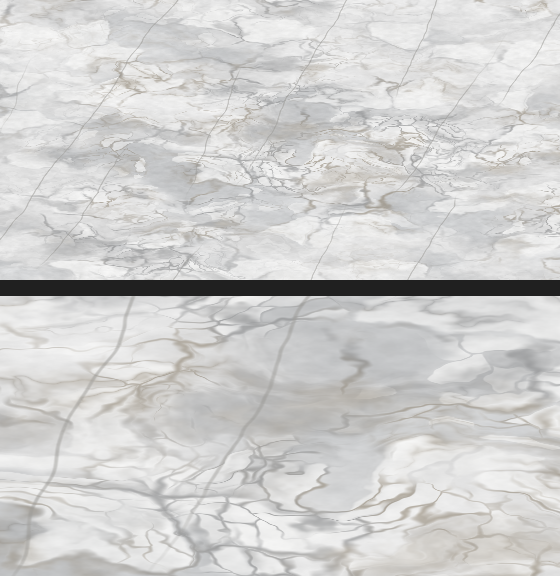
Top, the full canvas; bottom, a detail of the centre.
A Shadertoy shader for this texture:

```glsl
// Pale breccia marble: bright flattened clasts and soft grey clouds, drawn out
// sideways, with ragged grey-brown veins between them and thin slanted cracks.
// Layers of warped value noise and three scales of stretched Voronoi cells.
#define STONE_TONE 0.888
#define CLAST_WHITE vec3(0.945, 0.945, 0.942)
#define VEIN_GREY vec3(0.53, 0.535, 0.54)
#define VEIN_RUST vec3(0.57, 0.53, 0.465)
#define CELL_SCALE vec2(4.5, 13.0)
#define WARP vec2(0.26, 0.11)
#define VEIN_STRENGTH 0.62
#define SMEAR_STRENGTH 0.42
#define CRACK_COUNT 9
#define CRACK_WIDTH 0.0024
#define GRAIN 0.075

float hash(vec2 p) {
    return fract(sin(dot(p, vec2(127.1, 311.7))) * 43758.5453);
}

float noise(vec2 p) {
    vec2 i = floor(p), f = fract(p);
    f = f * f * (3.0 - 2.0 * f);
    return mix(mix(hash(i), hash(i + vec2(1, 0)), f.x),
               mix(hash(i + vec2(0, 1)), hash(i + vec2(1, 1)), f.x), f.y);
}

float fbm(vec2 p) {
    float sum = 0.0, amp = 0.516;
    for (int i = 0; i < 5; i++) {
        sum += amp * noise(p);
        p = p * 2.03 + vec2(19.7, 7.3);
        amp *= 0.5;
    }
    return sum;
}

// x: gap between the two nearest cell centres, y: random value of the cell
vec2 cells(vec2 p) {
    vec2 base = floor(p);
    float near = 9.0, second = 9.0, id = 0.0;
    for (int y = -1; y <= 1; y++)
    for (int x = -1; x <= 1; x++) {
        vec2 c = base + vec2(x, y);
        vec2 centre = c + 0.1 + 0.8 * vec2(hash(c), hash(c + 41.3));
        float d = length(p - centre);
        if (d < near) {
            second = near;
            near = d;
            id = hash(c + 87.1);
        } else second = min(second, d);
    }
    return vec2(second - near, id);
}

// Slanted hairlines, each with its own lean, wobble and extent
float cracks(vec2 p, float aspect) {
    float amount = 0.0;
    for (int i = 0; i < CRACK_COUNT; i++) {
        float k = float(i);
        float lean = mix(0.35, 0.85, hash(vec2(k, 3.0)));
        float start = (k + hash(vec2(k, 5.0))) / float(CRACK_COUNT) * (aspect + 0.3) - 0.4;
        float wobble = 0.09 * (fbm(vec2(p.y * 5.0, k * 7.7)) - 0.5);
        float d = abs(p.x - start - lean * p.y - wobble) / sqrt(1.0 + lean * lean);
        float reach = smoothstep(0.32, 0.5, noise(vec2(p.y * 3.0 + k * 9.1, k)));
        float line = 1.0 - smoothstep(0.2 * CRACK_WIDTH, 1.5 * CRACK_WIDTH, d);
        amount = max(amount, line * reach);
    }
    return amount;
}

void mainImage(out vec4 fragColor, in vec2 fragCoord) {
    vec2 p = fragCoord / iResolution.y;
    vec2 w = vec2(fbm(p * vec2(5, 13)), fbm(p * vec2(5, 13) + 31.7)) - 0.5;
    vec2 q = p + w * WARP;

    // Cloudy ground with cool grey drifts
    float zone = smoothstep(0.36, 0.64, fbm(q * vec2(1.8, 5.5) + 4.2));
    float drift = smoothstep(0.48, 0.72, fbm(q * vec2(2.5, 8.0) + 53.0));
    float cloud = fbm(q * vec2(4, 14) + 11.0) - 0.5;
    vec3 col = vec3(STONE_TONE + 0.16 * cloud);
    col -= drift * vec3(0.088, 0.082, 0.076);

    // Clasts at three scales, with broken dark rims
    float vein = 0.0;
    vec2 scale = CELL_SCALE;
    for (int i = 0; i < 3; i++) {
        float k = float(i);
        vec2 cell = cells(q * scale + k * 23.6);
        float patchy = smoothstep(0.4, 0.6, fbm(q * vec2(3, 9) + k * 13.1 + 70.0));
        float cover = i == 0 ? 1.0 : patchy * mix(0.35, 1.0, zone);
        float body = smoothstep(0.03, 0.16, cell.x) * cover;
        col += 0.035 * (cell.y - 0.5) * body;
        col = mix(col, CLAST_WHITE, 0.75 * body * smoothstep(0.66, 0.74, cell.y));
        float width = mix(0.04, 0.2, noise(q * scale * 1.7 + 5.0)) * (1.0 + 0.35 * k);
        float rim = 1.0 - smoothstep(0.0, width, cell.x);
        float broken = smoothstep(0.38, 0.66, fbm(p * vec2(7, 19) + k * 37.0));
        vein = max(vein, rim * broken * cover * mix(0.4, 1.0, zone));
        scale *= 1.9;
    }

    // Sideways smears and wispy ridges gathered in the veined zones
    float smear = smoothstep(0.5, 0.76, fbm(q * vec2(5, 25) + 90.0));
    float ridge = exp(-38.0 * abs(fbm(q * vec2(3.5, 13) + 120.0) - 0.5));
    float wisp = ridge * smoothstep(0.42, 0.68, fbm(p * vec2(6, 16) + 61.0));
    float dark = max(VEIN_STRENGTH * max(vein, 0.85 * wisp * mix(0.3, 1.0, zone)),
                     SMEAR_STRENGTH * smear * mix(0.15, 1.0, zone));
    float rust = smoothstep(0.4, 0.62, fbm(p * vec2(5, 12) + 140.0));
    col = mix(col, mix(VEIN_GREY, VEIN_RUST, rust), dark);

    // Cracks, then brushed grain
    col = mix(col, vec3(0.61, 0.605, 0.59), 0.5 * cracks(p, iResolution.x / iResolution.y));
    col += GRAIN * (fbm(p * vec2(45, 110)) - 0.5);
    fragColor = vec4(clamp(col, 0.0, 1.0), 1.0);
}
```
